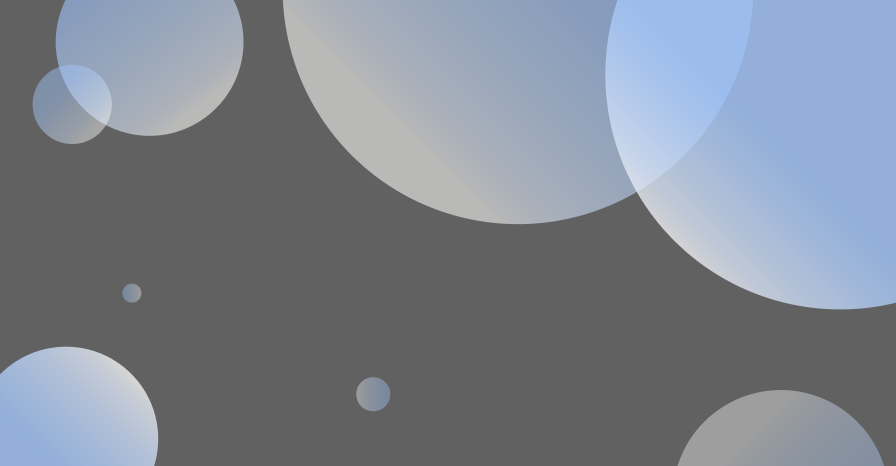
Write a WebGL 2 fragment shader that draws this background.

```glsl
#version 300 es
precision highp float;

uniform vec2 u_resolution;
out vec4 fragColor;

#define BACKDROP vec3(0.38)
#define PALE vec3(0.957, 0.953, 0.949)
#define SKY vec3(0.627, 0.769, 0.980)
#define FADE_CURVE 0.65
#define COUNT 8

// Centre x, centre y and radius, in canvas heights
const vec3 DISCS[COUNT] = vec3[COUNT](
    vec3(0.321, 0.910, 0.2015), vec3(0.155, 0.776, 0.085),
    vec3(1.1115, 1.024, 0.505), vec3(1.803, 0.840, 0.504),
    vec3(0.283, 0.371, 0.0203), vec3(0.801, 0.154, 0.0365),
    vec3(0.1415, 0.058, 0.198), vec3(1.6755, -0.069, 0.232));

// Direction towards blue in degrees, then start and end of the fade in radii
const vec3 FADES[COUNT] = vec3[COUNT](
    vec3(127.0, -0.85, 0.8), vec3(135.0, -0.8, 0.6),
    vec3(45.0, -0.75, 0.15), vec3(45.0, -1.0, -0.4),
    vec3(180.0, -0.8, 0.8), vec3(0.0, -0.8, 0.8),
    vec3(225.0, -0.95, 0.3), vec3(-45.0, -0.6, 0.8));

const float OPACITY[COUNT] = float[COUNT](
    0.60, 0.47, 0.60, 0.79, 0.40, 0.40, 0.79, 0.42);

// Antialiased coverage of a disc
float discMask(vec2 offset, float radius, float pixel) {
    return clamp(0.5 - (length(offset) - radius) / pixel, 0.0, 1.0);
}

// Pale to blue gradient across a disc of unit radius
vec3 discColor(vec2 local, vec3 fade) {
    float angle = radians(fade.x);
    float along = dot(local, vec2(cos(angle), sin(angle)));
    float amount = clamp((along - fade.y) / (fade.z - fade.y), 0.0, 1.0);
    return mix(PALE, SKY, pow(amount, FADE_CURVE));
}

void main() {
    float pixel = 1.0 / u_resolution.y;
    vec2 p = gl_FragCoord.xy * pixel;
    vec3 color = BACKDROP;

    // Layer the translucent discs
    for (int i = 0; i < COUNT; i++) {
        vec3 disc = DISCS[i];
        vec2 offset = p - disc.xy;
        float alpha = OPACITY[i] * discMask(offset, disc.z, pixel);
        color = mix(color, discColor(offset / disc.z, FADES[i]), alpha);
    }

    fragColor = vec4(color, 1.0);
}
```
